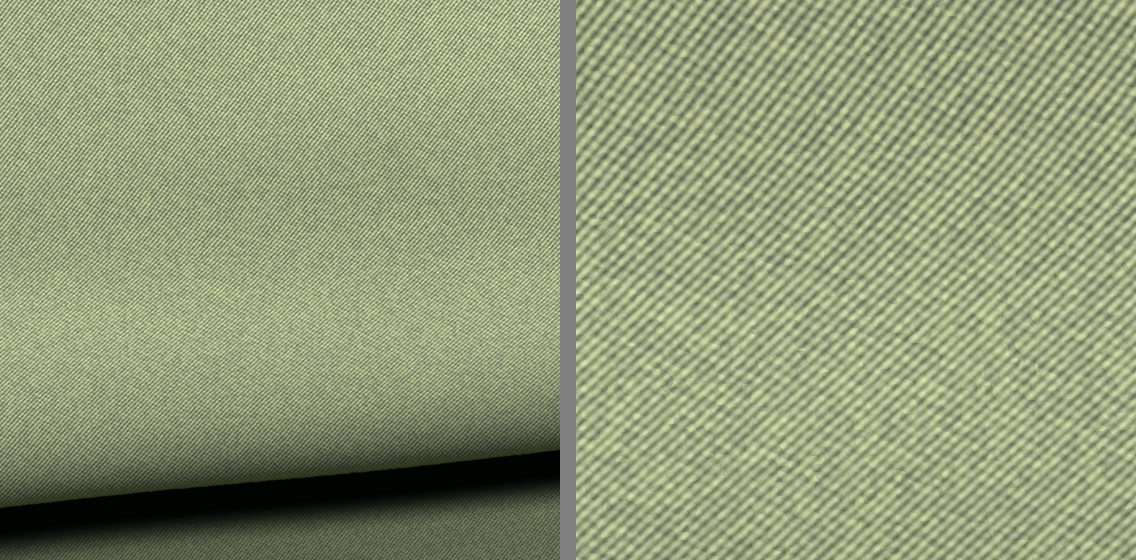
Left: the whole. Right: its middle third, enlarged.
Reproduce this texture procedurally as a three.js fragment shader.

```glsl
varying vec2 vUv;

const float RIBS_ACROSS = 122.0;
const float RIBS_DOWN = 98.0;
const float BELLY_COMPRESSION = 9.0;
const float FOLD_COMPRESSION = 2.5;
const float LOWER_RIB_SCALE = 1.15;
const float GRAINS = 190.0;
const float FOLD_LEFT = 0.093;
const float FOLD_RISE = 0.102;
const float LIP_WIDTH = 0.012;
const float SHADOW_START = 0.040;
const float SHADOW_END = 0.110;
const vec3 RIDGE = vec3(0.765, 0.800, 0.635);
const vec3 GROOVE = vec3(0.425, 0.465, 0.340);
const vec3 WARM_FIBRE = vec3(0.020, 0.015, -0.030);
const vec3 LIP = vec3(0.19, 0.22, 0.11);
const vec3 SHADOW = vec3(0.004, 0.012, 0.005);

vec2 hash2(vec2 p) {
  vec3 q = fract(p.xyx * vec3(0.1031, 0.1030, 0.0973));
  q += dot(q, q.yzx + 33.33);
  return fract((q.xx + q.yz) * q.zy);
}

// Distance to the nearest scattered point, and that point's random value
vec2 cellular(vec2 p) {
  vec2 cell = floor(p);
  vec2 nearest = vec2(2.0, 0.0);
  for (int j = -1; j <= 1; j++) {
    for (int i = -1; i <= 1; i++) {
      vec2 neighbour = cell + vec2(float(i), float(j));
      vec2 seed = hash2(neighbour);
      float gap = length(neighbour + seed - p);
      if (gap < nearest.x) nearest = vec2(gap, seed.x);
    }
  }
  return nearest;
}

float layeredSines(vec2 p) {
  float sum = 0.0;
  float amplitude = 0.5;
  for (int i = 0; i < 4; i++) {
    sum += amplitude * sin(p.x + 1.7 * sin(p.y)) * cos(p.y - 0.6 * p.x);
    p = mat2(1.6, 1.1, -1.1, 1.6) * p + 2.3;
    amplitude *= 0.55;
  }
  return sum;
}

// Diagonal ribs crossed by fine weft grains
vec3 twill(vec2 uv, float rows, float scale, float contrast) {
  float wobble = 0.08 * layeredSines(uv * 45.0);
  float phase = (uv.x * RIBS_ACROSS - rows) * scale + wobble;
  float ribFade = 1.0 - smoothstep(0.65, 1.1, fwidth(phase));
  float wave = pow(0.5 + 0.5 * sin(6.28318 * phase), 0.8);
  float rib = mix(0.56, wave, ribFade * contrast);

  float weft = uv.y * GRAINS * scale;
  float weftFade = 1.0 - smoothstep(0.35, 0.75, fwidth(weft));
  float stitch = sin(6.28318 * (weft + 0.5 * phase)) * weftFade;

  // Short uneven fibres
  vec2 fibre = cellular(uv * GRAINS * vec2(1.15, 1.25));
  float tone = rib + 0.10 * stitch + 0.30 * (fibre.y - 0.5) + 0.22 * (0.45 - fibre.x);
  return mix(GROOVE, RIDGE, clamp(tone, -0.15, 1.15)) + WARM_FIBRE * (rib + fibre.y - 1.0);
}

// Broad light over the upper cloth
float upperLight(vec2 uv, float height) {
  float turn = 1.0 - exp(-max(height, 0.0) / 0.068);
  float dip = (uv.y - 0.60 - 0.08 * uv.x) / 0.12;
  float sheen = (uv.y - 0.43) / 0.10;
  float light = mix(0.22, 1.02, turn);
  light += 0.04 * exp(-sheen * sheen) - 0.06 * exp(-dip * dip);
  light += 0.05 * uv.x * smoothstep(0.6, 1.0, uv.y);
  light += 0.022 * layeredSines(uv * vec2(5.0, 11.0));
  light += 0.010 * layeredSines(uv * vec2(9.0, 90.0));
  return light;
}

void main() {
  vec2 uv = vUv;
  float fold = FOLD_LEFT + FOLD_RISE * uv.x + 0.002 * sin(uv.x * 7.0);
  float height = uv.y - fold;
  float depth = -height;

  // Upper cloth, with ribs flattening over the belly and at the fold
  float rows = uv.y * RIBS_DOWN + BELLY_COMPRESSION * smoothstep(0.22, 0.60, uv.y);
  rows -= FOLD_COMPRESSION * exp(-max(height, 0.0) * 14.0);
  float sheen = (uv.y - 0.40) / 0.12;
  float contrast = 0.85 - 0.22 * exp(-sheen * sheen);
  vec3 upper = twill(uv, rows, 1.0, contrast) * upperLight(uv, height);

  // Fuzzy rolled lip
  float fuzz = 0.004 * (cellular(uv * 130.0).y - 0.5);
  float lip = 1.0 - smoothstep(0.4 * LIP_WIDTH, 1.3 * LIP_WIDTH, height + fuzz);
  upper = mix(upper, LIP * (0.75 + 0.35 * upper.g / 0.2), lip * 0.75);

  // Lower cloth emerging from the cast shadow
  float emerge = smoothstep(SHADOW_START, SHADOW_END, depth);
  float lowerLight = emerge * (0.52 + 0.10 * uv.x);
  vec3 lower = SHADOW + twill(uv, uv.y * RIBS_DOWN, LOWER_RIB_SCALE, 0.6) * lowerLight;

  float edge = max(fwidth(height), 0.0015);
  vec3 colour = mix(lower, upper, smoothstep(-edge, edge, height + 0.3 * fuzz));
  gl_FragColor = vec4(clamp(colour, 0.0, 1.0), 1.0);
}
```
